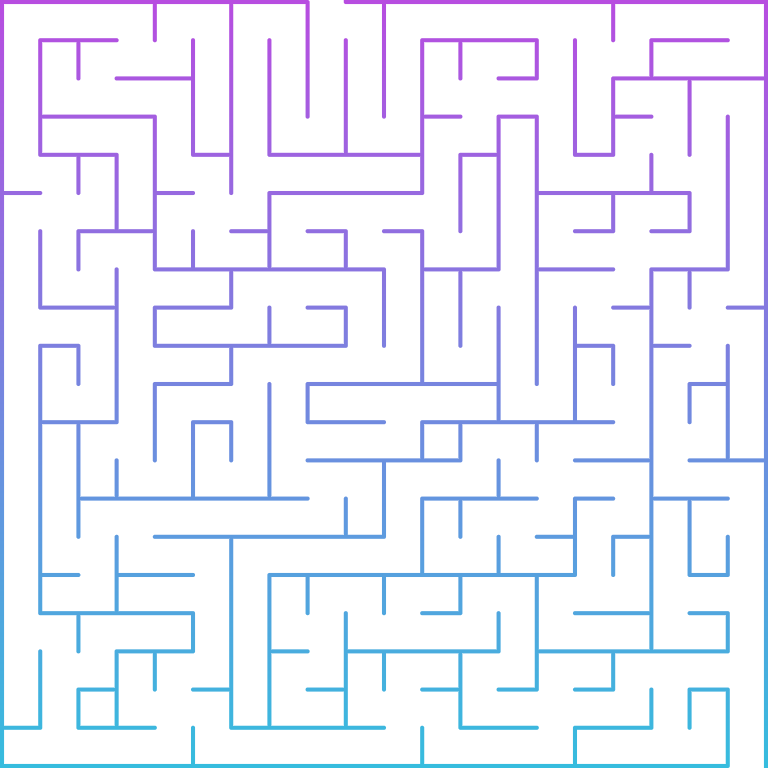
Give the GLSL for this pattern, as a WebGL 1 fragment shader.

```glsl
precision highp float;
uniform vec2 u_resolution;

// A square labyrinth of thin round-capped walls, violet at the top fading to cyan.
// Every grid node sends one wall along one-way streets (rows and columns alternate
// in direction), so walls never double up and form winding branches.

const float CELLS = 20.0;
const float HALF_WIDTH = 0.00265;

float hash(vec2 p) {
    return fract(sin(dot(p, vec2(127.1, 311.7))) * 43758.5453);
}

// 1 if the node prefers its row, 0 if its column; coarse patches give longer runs.
float prefersRow(vec2 node) {
    float patchBias = hash(floor((node + 1.0) / 3.0) + 57.0);
    return step(0.5, mix(hash(node + 11.0), patchBias, 0.36));
}

// Final choice: a lower left node turns away when its four corners would close a box.
float takesRow(vec2 node) {
    float own = prefersRow(node);
    float side = prefersRow(node + vec2(1.0, 0.0));
    float above = prefersRow(node + vec2(0.0, 1.0));
    float opposite = prefersRow(node + 1.0);
    bool alternating = own == opposite && side == above && own != side;
    bool circular = mod(node.x + node.y, 2.0) > 0.5
        && abs(own - mod(node.y, 2.0)) > 0.5;
    return alternating && circular ? 1.0 - own : own;
}

// Offset from a node to the other end of its wall; zero means no wall.
vec2 wallStep(vec2 node) {
    // The outer frame runs counterclockwise, with one entrance and one exit.
    if (node.y == 0.0 && node.x < CELLS)
        return vec2(node.x == CELLS - 1.0 ? 0.0 : 1.0, 0.0);
    if (node.x == CELLS && node.y < CELLS) return vec2(0.0, 1.0);
    if (node.y == CELLS && node.x > 0.0)
        return vec2(node.x == 9.0 ? 0.0 : -1.0, 0.0);
    if (node.x == 0.0) return vec2(0.0, -1.0);

    vec2 street = 1.0 - 2.0 * mod(node.yx, 2.0);
    return takesRow(node) > 0.5 ? vec2(street.x, 0.0) : vec2(0.0, street.y);
}

// Distance to the wall that starts at a node.
float wallDistance(vec2 p, vec2 node) {
    vec2 span = wallStep(node);
    vec2 offset = p - node;
    return length(offset - span * clamp(dot(offset, span), 0.0, 1.0));
}

void main() {
    vec2 uv = gl_FragCoord.xy / u_resolution;
    float pitch = (1.0 - 2.0 * HALF_WIDTH) / CELLS;
    vec2 p = (uv - HALF_WIDTH) / pitch;
    vec2 nearest = floor(p + 0.5);

    // The closest wall starts at the nearest node or at one of its neighbours.
    float d = wallDistance(p, nearest);
    for (int i = 0; i < 2; i++) {
        vec2 axis = i == 0 ? vec2(1.0, 0.0) : vec2(0.0, 1.0);
        d = min(d, wallDistance(p, nearest + axis));
        d = min(d, wallDistance(p, nearest - axis));
    }

    float pixel = 1.0 / min(u_resolution.x, u_resolution.y);
    float coverage = clamp(0.5 + (HALF_WIDTH - d * pitch) / pixel, 0.0, 1.0);

    vec3 cyan = vec3(0.21, 0.74, 0.87);
    vec3 violet = vec3(0.72, 0.30, 0.88);
    vec3 wallColor = mix(cyan, violet, uv.y);
    gl_FragColor = vec4(mix(vec3(1.0), wallColor, coverage), 1.0);
}
```
